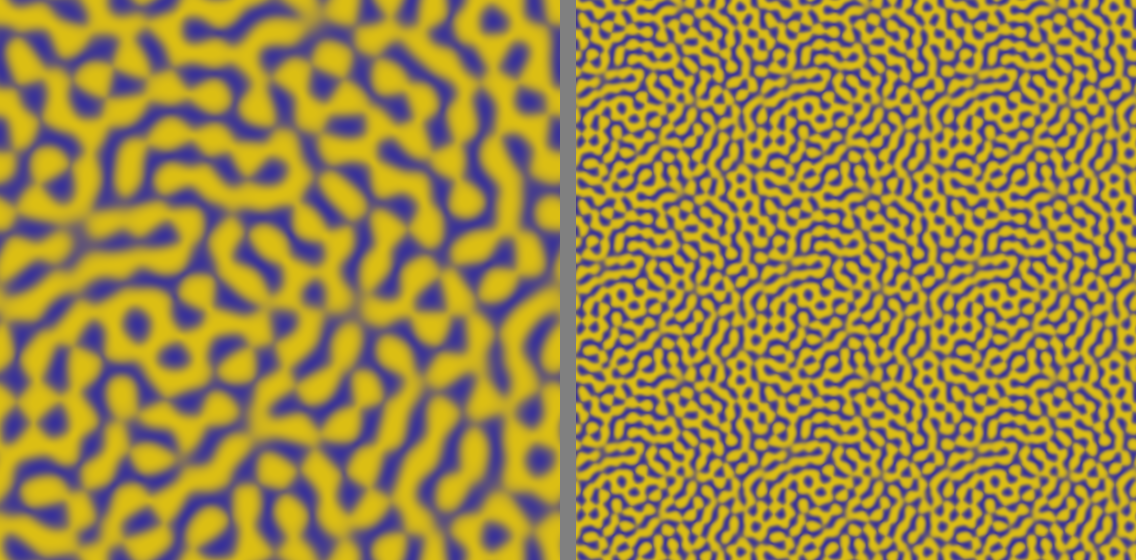
Left, the tile; right, the same tile 3 across and 3 down.
Reproduce this pattern procedurally as a Shadertoy shader.

```glsl
#define WAVES 44           // sine waves in the sum
#define FREQ 13.2          // mean stripe repeats across the canvas
#define SPREAD 3.4         // width of the frequency band
#define SOFTNESS 0.25      // fading of weak spots and junctions
#define CONTRAST 1.10
#define SEED 3.0
#define BLUE vec3(0.20, 0.175, 0.61)
#define YELLOW vec3(0.86, 0.745, 0.08)

const float PI = 3.14159;

float hash(float n) {
    return fract(sin(n * 12.9898 + SEED * 7.233) * 4375.85);
}

// Layered sines with whole-number wave vectors, so the field wraps.
// Returns the value in x and its gradient, relative to FREQ, in yz.
vec3 waveField(vec2 uv) {
    vec3 field = vec3(0.0);
    for (int i = 0; i < WAVES; i++) {
        float id = float(i);
        float angle = PI * (id + hash(id + 0.3)) / float(WAVES);
        float radius = FREQ + SPREAD * (hash(id + 51.7) - 0.5);
        vec2 k = round(radius * vec2(cos(angle), sin(angle)));
        float phase = 2.0 * PI * (dot(k, uv) + hash(id + 117.1));
        field += vec3(cos(phase), -sin(phase) * k / FREQ);
    }
    return field * sqrt(2.0 / float(WAVES));
}

void mainImage(out vec4 fragColor, in vec2 fragCoord) {
    vec2 uv = fragCoord / iResolution.xy;
    vec3 field = waveField(uv);

    // Divide by the local amplitude to even out the stripes
    float stripe = CONTRAST * field.x / sqrt(dot(field, field) + SOFTNESS);

    // Broad yellow bands, narrower blue ones
    float tone = 0.675 + 0.455 * stripe - 0.13 * stripe * stripe;
    fragColor = vec4(mix(BLUE, YELLOW, clamp(tone, 0.0, 1.0)), 1.0);
}
```
